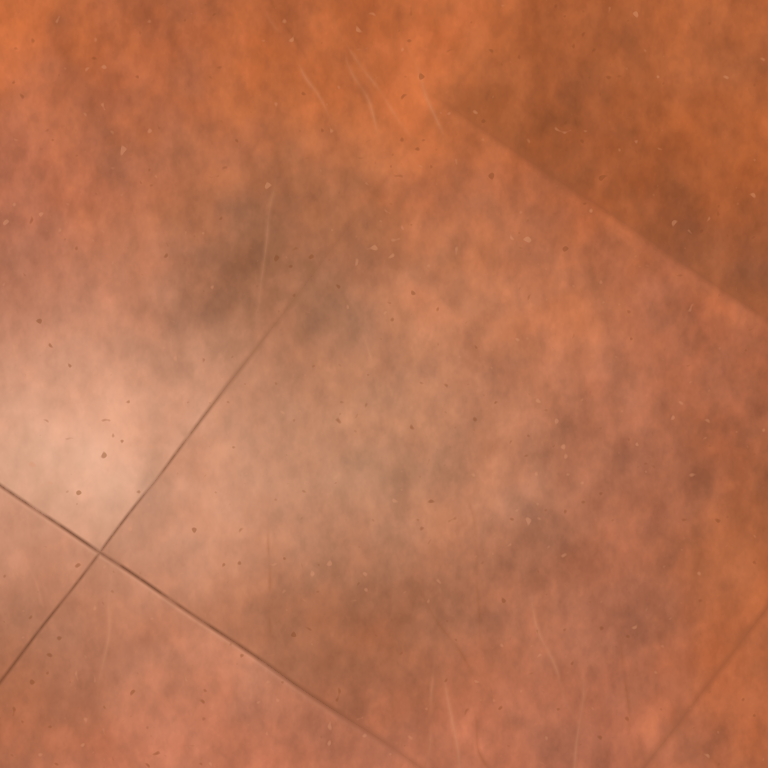
Give the GLSL for this texture, as a Shadertoy shader.

```glsl
const vec3 ROSE = vec3(0.71, 0.42, 0.31);
const vec3 ORANGE = vec3(0.715, 0.39, 0.225);
const vec3 TAN = vec3(0.71, 0.49, 0.36);
const vec3 UMBER = vec3(0.50, 0.28, 0.15);
const vec3 OLIVE = vec3(0.52, 0.36, 0.24);
const vec3 GLOSS = vec3(0.88, 0.66, 0.54);
const vec3 GROUT = vec3(0.31, 0.18, 0.11);
const vec3 VEIN = vec3(0.86, 0.60, 0.45);

vec2 hash2(vec2 p) {
    vec3 q = fract(p.xyx * vec3(0.1031, 0.1030, 0.0973));
    q += dot(q, q.yzx + 33.33);
    return fract((q.xx + q.yz) * q.zy);
}

float corner(vec2 cell, vec2 f, vec2 offset) {
    return dot(hash2(cell + offset) * 2.0 - 1.0, f - offset);
}

float gradientNoise(vec2 p) {
    vec2 cell = floor(p), f = p - cell;
    vec2 w = f * f * f * (f * (f * 6.0 - 15.0) + 10.0);
    float low = mix(corner(cell, f, vec2(0, 0)), corner(cell, f, vec2(1, 0)), w.x);
    float high = mix(corner(cell, f, vec2(0, 1)), corner(cell, f, vec2(1, 1)), w.x);
    return mix(low, high, w.y);
}

float fbm(vec2 p, int octaves) {
    float sum = 0.0, amplitude = 1.0;
    for (int i = 0; i < octaves; i++) {
        sum += amplitude * gradientNoise(p);
        p = mat2(1.6, 1.2, -1.2, 1.6) * p + 17.3;
        amplitude *= 0.6;
    }
    return sum;
}

float glow(vec2 p, vec2 center, vec2 radius) {
    vec2 q = (p - center) / radius;
    return exp(-dot(q, q));
}

float line(float dist, float halfWidth, float soft) {
    return 1.0 - smoothstep(halfWidth - soft, halfWidth + soft, abs(dist));
}

// Scattered hairline veins, tapered toward both ends
float veins(vec2 p, float count, float seed, float soft) {
    float sum = 0.0;
    for (float i = 0.0; i < count; i++) {
        vec2 place = hash2(vec2(i * 7.1 + seed, seed + 41.0));
        vec2 shape = hash2(vec2(seed + 83.0, i * 5.3 + seed));
        float angle = mix(-1.75, -0.9, shape.x);
        vec2 along = vec2(cos(angle), sin(angle));
        vec2 q = p - place + 0.012 * gradientNoise(p * 14.0 + i);
        float taper = 1.0 - smoothstep(0.02, 0.13, abs(dot(q, along)));
        float across = dot(q, vec2(-along.y, along.x));
        float patchy = smoothstep(-0.3, 0.3, gradientNoise(p * 25.0 + i));
        sum += taper * patchy * line(across, 0.001, 0.003 + soft);
    }
    return min(sum, 1.0);
}

void mainImage(out vec4 fragColor, in vec2 fragCoord) {
    vec2 uv = fragCoord / iResolution.xy;
    float pixel = 1.0 / min(iResolution.x, iResolution.y);

    // Skewed tile grid anchored where four tiles meet
    const vec2 ANCHOR = vec2(0.130, 0.281);
    const mat2 AXES = mat2(0.449, 0.585, 0.61, -0.41);
    const float TILE = 0.735;
    vec2 wobble = 0.003 * vec2(gradientNoise(uv * 9.0), gradientNoise(uv * 9.0 + 31.0));
    vec2 grid = inverse(AXES) * (uv + wobble - ANCHOR);
    vec2 seam = (grid - round(grid)) * TILE;
    vec2 tile = floor(grid);

    // Clay body: broad color drift with shaded zones
    float cloud = fbm(uv * 3.2 + 4.7, 5);
    float mottle = fbm(uv * vec2(12.0, 8.0) + 11.0, 5);
    float fleck = fbm(uv * vec2(38.0, 28.0) + 23.0, 4);
    float warmth = smoothstep(0.5, 1.0, uv.y + 0.35 * (uv.x - 0.5) + 0.3 * cloud);
    warmth = max(warmth, 0.55 * smoothstep(0.75, 1.0, uv.x + 0.2 * cloud));
    vec3 color = mix(ROSE, ORANGE, warmth);
    color = mix(color, TAN, 0.9 * glow(uv, vec2(0.46, 0.42), vec2(0.32, 0.27)));
    color = mix(color, OLIVE, 0.45 * glow(uv, vec2(0.35, 0.68), vec2(0.16, 0.15)));
    float shade = 0.4 * glow(uv, vec2(1.0, 0.27), vec2(0.13, 0.16));
    shade += 0.35 * glow(uv, vec2(0.40, 0.16), vec2(0.22, 0.10)) * step(0.0, tile.x);
    shade += 0.4 * glow(uv, vec2(0.0, 0.12), vec2(0.14, 0.14));
    color = mix(color, UMBER, shade);

    // Darker course beyond the upper joint
    float upper = smoothstep(-0.012, 0.012, (grid.x - 1.0) * TILE) * smoothstep(-0.08, 0.04, grid.y);
    color = mix(color, UMBER, upper * 0.4 * exp(-2.0 * max(grid.x - 1.0, 0.0)));

    // Window sheen, caught differently by each tile
    bool brightTile = tile.x >= 0.0 && tile.y < 0.0;
    vec2 sheenRadius = brightTile ? vec2(0.31, 0.21) : vec2(0.36, 0.25);
    float sheen = glow(uv, vec2(0.08, 0.39), sheenRadius);
    color = mix(color, GLOSS, sheen * (brightTile ? 1.0 : 0.7));

    // Mottling, quieter under the sheen
    float texture0 = 0.17 * cloud + 0.15 * mottle + 0.10 * fleck;
    color *= 1.0 + texture0 * (1.0 - 0.5 * sheen);
    color += vec3(-0.01, 0.015, 0.025) * fbm(uv * 7.0 + 51.0, 4);

    // Pale scratches, dark streaks and sparse specks
    color = mix(color, VEIN, 0.45 * veins(uv, 14.0, 3.0, pixel));
    color = mix(color, UMBER, 0.35 * veins(uv, 7.0, 19.0, pixel));
    float speck = gradientNoise(uv * 85.0) + 0.25 * mottle;
    color = mix(color, UMBER, 0.4 * smoothstep(0.42, 0.62, speck));
    color = mix(color, VEIN, 0.4 * smoothstep(0.42, 0.62, -speck));

    // Joints: crisp at the anchor, worn and soft far away
    float reach = distance(uv, ANCHOR);
    float focus = 1.0 - smoothstep(0.1, 0.6, reach);
    float soft = mix(0.008, 0.002, focus) + pixel;
    float broken = clamp(0.85 + 0.8 * mottle + 0.6 * fleck, 0.0, 1.0);
    float worn = max(step(grid.x, 0.5), smoothstep(-0.05, 0.02, grid.y));
    float course = line(seam.x, 0.0014, soft) * worn * mix(0.25, 0.75, focus);
    float fade = grid.y > 0.5 ? 0.35 : mix(0.10, 0.7, 1.0 - smoothstep(0.12, 0.48, reach));
    float cross0 = line(seam.y, 0.0010, soft) * fade;
    float lip = line(seam.x + 0.005, 0.001, soft) * worn * focus;
    color = mix(color, GLOSS, 0.35 * lip);
    color = mix(color, GROUT, max(course, cross0) * broken);

    fragColor = vec4(clamp(color, 0.0, 1.0), 1.0);
}
```
